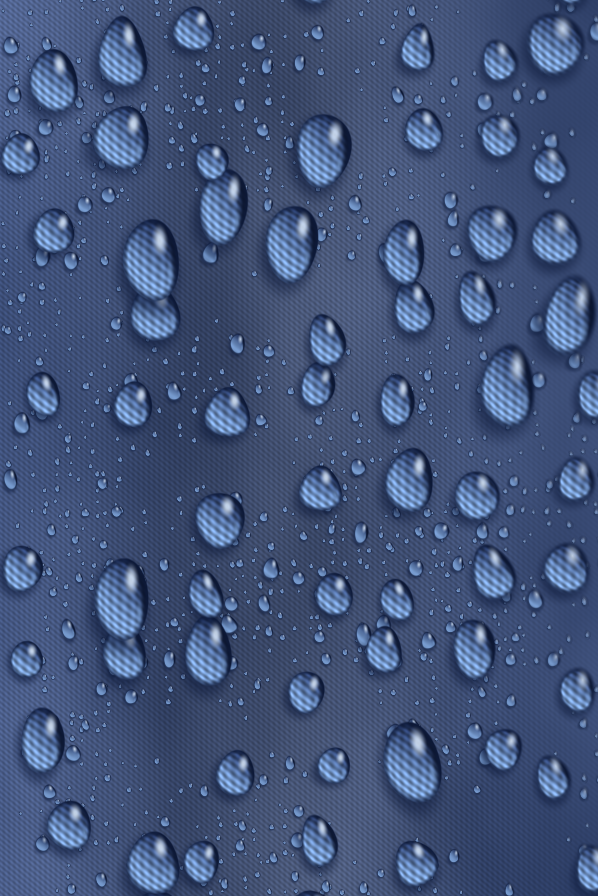
Write a Shadertoy shader that draws this texture.

```glsl
// Water drops beading on dark blue twill cloth, sharp in the middle, soft at the right.
#define DEEP vec3(0.05, 0.10, 0.23)
#define DUSK vec3(0.145, 0.21, 0.365)
#define HAZE vec3(0.335, 0.415, 0.60)
#define SKY vec3(0.46, 0.60, 0.80)
#define GLINT vec3(0.86, 0.92, 0.99)
#define THREAD_PITCH 0.0068
#define THREAD_CONTRAST 0.13
#define LENS_PITCH 0.0125
#define LENS_CONTRAST 0.28
#define BIG_CELL 0.148

vec4 hash4(vec3 p) {
    vec4 h = fract(p.xyzx * vec4(0.1031, 0.1030, 0.0973, 0.1099));
    h += dot(h, h.wzxy + 33.33);
    return fract((h.xxyz + h.yzzw) * h.zywx);
}

float noise(vec2 p) {
    vec2 i = floor(p), f = fract(p);
    f = f * f * (3.0 - 2.0 * f);
    float a = hash4(vec3(i, 9.0)).x;
    float b = hash4(vec3(i + vec2(1, 0), 9.0)).x;
    float c = hash4(vec3(i + vec2(0, 1), 9.0)).x;
    float d = hash4(vec3(i + 1.0, 9.0)).x;
    return mix(mix(a, b, f.x), mix(c, d, f.x), f.y);
}

float fbm(vec2 p) {
    float sum = 0.0, amp = 0.5;
    for (int i = 0; i < 4; i++) {
        sum += amp * noise(p);
        p = mat2(1.6, 1.2, -1.2, 1.6) * p + 7.3;
        amp *= 0.5;
    }
    return sum;
}

// Diagonal ribs falling to the right, broken into staggered stitches
float twill(vec2 p, float pitch) {
    float across = 6.2832 * dot(p, vec2(0.64, 0.77)) / pitch;
    float along = 6.2832 * dot(p, vec2(0.77, -0.64)) / pitch;
    return 0.75 * sin(across) + 0.35 * sin(along * 0.6 + across * 0.5);
}

// Cloth with broad soft folds, a grey hollow high in the middle and dark lower right
vec3 cloth(vec2 p, float sharpness) {
    float fold = fbm(p * vec2(3.2, 2.0) + vec2(2.0, 5.0));
    float tone = 0.42 + 1.1 * (fold - 0.47);
    tone += 0.26 * (1.0 - smoothstep(0.0, 0.4, p.x));
    tone += 0.10 * smoothstep(0.8, 1.4, p.y) - 0.10 * smoothstep(0.4, 0.9, p.x);
    float hollow = exp(-dot((p - vec2(0.5, 1.38)) * vec2(5.5, 4.0), (p - vec2(0.5, 1.38)) * vec2(5.5, 4.0)));
    tone -= 0.32 * hollow;
    vec3 col = mix(DUSK, HAZE, clamp(tone, -0.15, 1.0));
    float grey = 0.25 * exp(-9.0 * (p.x - 0.48) * (p.x - 0.48));
    col = mix(col, vec3(dot(col, vec3(0.3, 0.5, 0.25))), grey);
    return col * (1.0 + THREAD_CONTRAST * sharpness * twill(p, THREAD_PITCH));
}

// One bead: cast shadow, lens body with enlarged threads, dark crescent, glints
vec3 paintDrop(vec3 col, vec2 p, vec2 size, vec4 rnd, float blur) {
    float tilt = (rnd.x - 0.35) * 0.6;
    vec2 q = mat2(cos(tilt), -sin(tilt), sin(tilt), cos(tilt)) * p / size;
    if (dot(q, q) > 4.0) return col;
    q.x *= 1.0 + 0.28 * (rnd.y - 0.2) * q.y;
    float r = length(q) * (1.0 + 0.035 * sin(3.0 * atan(q.y, q.x) + 6.28 * rnd.z));
    float edge = blur / size.x;

    float shadow = 1.0 - smoothstep(0.65, 1.4, length(q + vec2(0.16, 0.22)));
    col = mix(col, DEEP, 0.6 * shadow);

    float low = dot(q, vec2(-0.55, -0.83));
    vec3 body = mix(DUSK * 1.1, SKY, smoothstep(-0.9, 0.65, low));
    float lens = smoothstep(0.009, 0.022, size.x);
    body *= 1.0 + LENS_CONTRAST * lens * twill(p * (1.0 + 0.25 * r * r), LENS_PITCH);
    float crescent = smoothstep(0.72, 1.15, 0.7 * r + (0.3 + 0.35 * rnd.w) * q.x + 0.22 * q.y);
    body = mix(body, DEEP * 0.75, 0.92 * crescent);
    body = mix(body, DEEP, 0.7 * smoothstep(0.8, 1.0, r));

    float soft = 0.12 + edge;
    float window = length((q - vec2(0.36, 0.46)) * vec2(1.0, 0.75)) - 0.19;
    body = mix(body, GLINT, 0.85 * (1.0 - smoothstep(-soft, soft, window)));
    float spark = length((q - vec2(0.62, -0.38)) * vec2(1.6, 0.8)) - 0.12;
    body = mix(body, SKY, 0.7 * (1.0 - smoothstep(-soft, soft, spark)));
    return mix(col, body, 1.0 - smoothstep(1.0 - edge, 1.0 + edge, r));
}

// Jittered grid of drops; clumping thins the grid where noise is low
vec3 scatter(vec3 col, vec2 p, float cell, vec2 radii, float share, float clumping, float blur) {
    vec2 home = floor(p / cell);
    for (int j = -1; j <= 1; j++)
    for (int i = -1; i <= 1; i++) {
        vec2 id = home + vec2(i, j);
        vec4 place = hash4(vec3(id + 17.0, cell * 900.0));
        vec4 look = hash4(vec3(id + 53.0, cell * 700.0));
        vec2 centre = (id + 0.5 + 0.62 * (place.xy - 0.5)) * cell;
        float density = share + clumping * (noise(centre * 7.0 + 3.0) - 0.5);
        if (place.z > density) continue;
        float width = mix(radii.x, radii.y, place.w * sqrt(place.w));
        float aspect = mix(1.08, 1.6, look.w * look.w);
        col = paintDrop(col, p - centre, width * vec2(1.0, aspect), look, blur);
    }
    return col;
}

void mainImage(out vec4 fragColor, in vec2 fragCoord) {
    vec2 p = fragCoord / iResolution.x;
    float defocus = smoothstep(0.68, 1.0, p.x + 0.1 * (p.y - 0.75));
    float blur = max(0.9 / iResolution.x, mix(0.0012, 0.0055, defocus));

    vec3 col = cloth(p, 1.0 - 0.85 * defocus);
    col = scatter(col, p, 0.021, vec2(0.0022, 0.0046), 0.26, 0.75, blur);
    col = scatter(col, p, 0.052, vec2(0.0055, 0.0135), 0.34, 0.7, blur);
    col = scatter(col, p, BIG_CELL, vec2(0.027, 0.047), 0.86, 0.2, blur);
    fragColor = vec4(clamp(col, 0.0, 1.0), 1.0);
}
```
